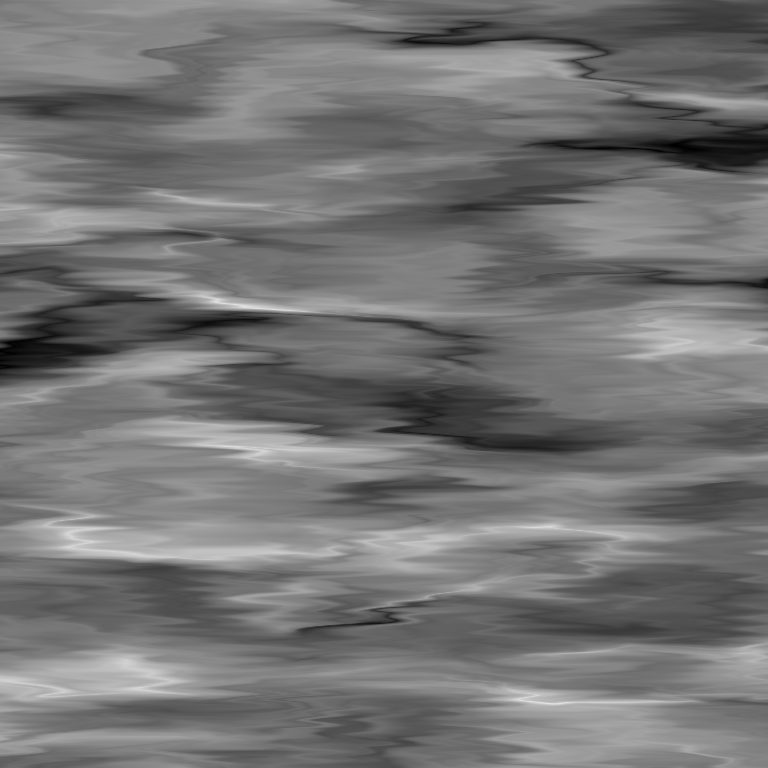
A three.js fragment shader for this texture:

```glsl
// Grey, horizontally stretched streaks with torn edges and thin dark and bright seams.
varying vec2 vUv;

const float TAU = 6.2831853;
const float MEAN_GREY = 0.452;
const vec2 STREAK_CELLS = vec2(2.2, 12.0);
const vec2 TEAR_CELLS = vec2(7.0, 120.0);

// Pseudo-random unit gradient for a lattice point
vec2 latticeGradient(vec2 cell) {
  vec3 p = fract(cell.xyx * vec3(0.1031, 0.1030, 0.0973));
  p += dot(p, p.yzx + 33.33);
  float angle = TAU * fract((p.x + p.y) * p.z);
  return vec2(cos(angle), sin(angle));
}

// Gradient noise, about -0.7 to 0.7
float gradientNoise(vec2 p) {
  vec2 cell = floor(p);
  vec2 f = p - cell;
  vec2 w = f * f * f * (f * (f * 6.0 - 15.0) + 10.0);
  float a = dot(latticeGradient(cell), f);
  float b = dot(latticeGradient(cell + vec2(1.0, 0.0)), f - vec2(1.0, 0.0));
  float c = dot(latticeGradient(cell + vec2(0.0, 1.0)), f - vec2(0.0, 1.0));
  float d = dot(latticeGradient(cell + vec2(1.0)), f - vec2(1.0));
  return mix(mix(a, b, w.x), mix(c, d, w.x), w.y);
}

// Layered noise whose finer layers grow even more stretched
float streakNoise(vec2 p, float gain) {
  float sum = 0.0;
  float amplitude = 1.0;
  for (int i = 0; i < 5; i++) {
    sum += amplitude * gradientNoise(p);
    p = p * vec2(1.85, 2.05) + vec2(17.3, 41.7);
    amplitude *= gain;
  }
  return sum;
}

// Sharp crest along the zero line of a noise value
float seam(float value, float width) {
  return pow(max(1.0 - abs(value) / width, 0.0), 3.0);
}

// Uneven horizontal shift that frays edges into flat flakes
vec2 tear(vec2 uv, float amount) {
  float shift = gradientNoise(uv * TEAR_CELLS)
              + 0.8 * gradientNoise(uv * TEAR_CELLS * vec2(0.6, 0.45) + 9.1);
  return uv + vec2(amount * shift, 0.0);
}

void main() {
  // Stretched coordinates, frayed and gently bent
  vec2 p = tear(vUv, 0.07) * STREAK_CELLS + vec2(30.0, 60.0);
  p.y += 1.1 * streakNoise(p * vec2(0.9, 0.6) + 83.0, 0.45);

  // Soft body of light and dark bands
  float body = streakNoise(p, 0.5);

  // Seams that fade in and out along their length
  float darkMask = smoothstep(-0.1, 0.4, gradientNoise(p * vec2(0.8, 0.5) + 211.0) - 0.4 * body);
  float lightMask = smoothstep(-0.1, 0.4, gradientNoise(p * vec2(0.8, 0.5) + 307.0) + 0.4 * body);
  float darkSeam = seam(streakNoise(p * vec2(0.8, 0.7) + 127.0, 0.42), 0.4) * darkMask;
  float lightSeam = seam(streakNoise(p * vec2(0.8, 0.7) + 173.0, 0.42), 0.4) * lightMask;

  float grey = MEAN_GREY + 0.33 * body - 0.28 * darkSeam + 0.25 * lightSeam;
  gl_FragColor = vec4(vec3(clamp(grey, 0.0, 1.0)), 1.0);
}
```
